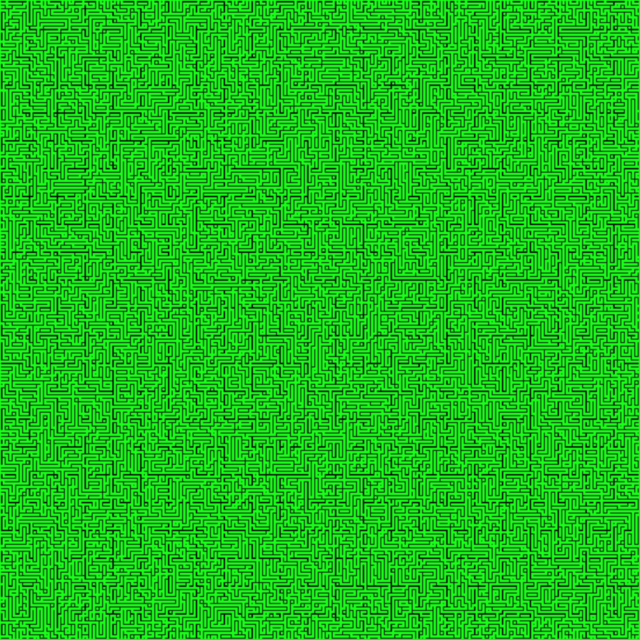
A three.js fragment shader for this pattern:

```glsl
varying vec2 vUv;

const float CELLS = 184.0;           // lattice nodes along each side
const float THIN = 0.25;             // line widths, in cells
const float THICK = 0.42;
const float BOLD_EVERY = 8.0;        // every n-th lattice line is thick
const float SOFTNESS = 1.0 / 512.0;  // edge filter radius, in canvas units
const float BRANCHING = 0.3;         // share of blocks with a fork and a dead end
const float LOOP_AVOIDANCE = 0.35;   // higher gives fewer closed squares
const vec3 GROUND = vec3(0.095, 1.0, 0.095);
const vec3 LINE = vec3(0.0, 0.01, 0.0);

float hash(vec2 p) {
  vec3 q = fract(p.xyx * vec3(0.1031, 0.1030, 0.0973));
  q += dot(q, q.yzx + 33.33);
  return fract((q.x + q.y) * q.z);
}

// 1 when a block of 2 by 2 nodes on even origins holds two upright edges.
float evenUpright(vec2 origin) { return step(0.5, hash(origin + 19.0)); }

// Odd blocks overlap four even ones and turn so as not to close squares.
float oddUpright(vec2 origin) {
  float sw = evenUpright(origin + vec2(-1.0, -1.0));
  float se = evenUpright(origin + vec2(1.0, -1.0));
  float nw = evenUpright(origin + vec2(-1.0, 1.0));
  float ne = evenUpright(origin + vec2(1.0, 1.0));
  float levelRisk = sw * se + nw * ne;
  float uprightRisk = (1.0 - sw) * (1.0 - nw) + (1.0 - se) * (1.0 - ne);
  float choice = hash(origin + 53.0) + LOOP_AVOIDANCE * (levelRisk - uprightRisk);
  return step(0.5, choice);
}

// 1 where a line joins the node to its neighbour in direction dir.
float hasEdge(vec2 node, vec2 dir) {
  vec2 next = node + dir;
  if (min(next.x, next.y) < -0.5 || max(next.x, next.y) > CELLS - 0.5) return 0.0;

  // Find the block that owns this edge, and the side of it the edge is on
  vec2 low = min(node, next);
  vec2 axis = abs(dir);
  float parity = mod(dot(low, axis), 2.0);
  vec2 origin = floor((low - parity) * 0.5 + 0.01) * 2.0 + parity;
  float side = dot(low - origin, axis.yx);

  // A branching block keeps one level and one upright edge that meet
  if (hash(origin + 211.0) < BRANCHING) {
    float keptSide = step(0.5, hash(origin + 307.0 + 41.0 * axis));
    return 1.0 - abs(side - keptSide);
  }
  float upright = parity < 0.5 ? evenUpright(origin) : oddUpright(origin);
  return 1.0 - abs(upright - axis.y);
}

// Integral of a tent filter of unit radius.
float tentIntegral(float x) {
  x = clamp(x, -1.0, 1.0);
  return 0.5 + x - 0.5 * x * abs(x);
}

// Share of the filter around c that lies between lo and hi.
float overlap(float lo, float hi, float c) {
  float radius = SOFTNESS * CELLS;
  return tentIntegral((hi - c) / radius) - tentIntegral((lo - c) / radius);
}

void main() {
  vec2 grid = vUv * CELLS;
  vec2 node = min(floor(grid), vec2(CELLS - 1.0));
  vec2 local = grid - node - 0.5;

  // Thick lines recur at a fixed beat along both axes
  vec2 beat = mod(node + vec2(0.0, 1.0), BOLD_EVERY);
  vec2 halfWidth = 0.5 * mix(vec2(THICK), vec2(THIN), step(0.5, beat));

  // Node and its four arms, added as separate rectangles
  float acrossX = overlap(-halfWidth.x, halfWidth.x, local.x);
  float acrossY = overlap(-halfWidth.y, halfWidth.y, local.y);
  float cover = acrossX * acrossY;
  for (int i = 0; i < 4; i++) {
    float way = i < 2 ? 1.0 : -1.0;
    bool level = i == 0 || i == 2;
    vec2 dir = way * (level ? vec2(1.0, 0.0) : vec2(0.0, 1.0));
    float start = dot(abs(dir), halfWidth);
    float along = overlap(start, 1.0, dot(local, dir));
    cover += along * (level ? acrossY : acrossX) * hasEdge(node, dir);
  }

  // Red and blue fade only in the deepest shade
  float light = 1.0 - clamp(cover, 0.0, 1.0);
  float tint = smoothstep(0.0, 0.4, light);
  gl_FragColor = vec4(mix(LINE, GROUND, vec3(tint, light, tint)), 1.0);
}
```
